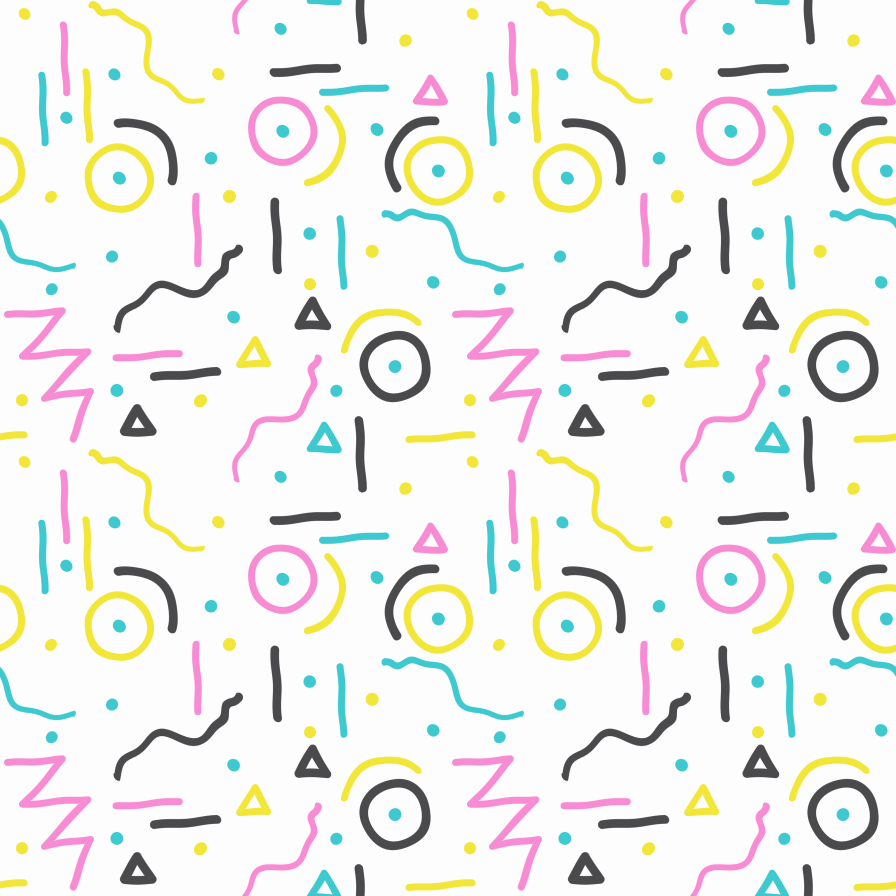
A WebGL 2 fragment shader for this pattern:

```glsl
#version 300 es
precision highp float;
// Confetti of hand-drawn strokes, rings, arcs, triangles and squiggles on white, in 2 x 2 repeats.
// Each tile is 384 units wide with y down; every motif wraps around its edges.
// Strokes are distance functions kept per ink; dots are scattered into the gaps they leave.

uniform vec2 u_resolution;
out vec4 fragColor;

const float TILE = 384.0;
const float TAU = 6.28318;

// Placements: x, y, (angle,) ink, with inks 0 yellow, 1 pink, 2 charcoal, 3 cyan
const vec3 UPRIGHT[7] = vec3[7](vec3(55.5, 51, 1), vec3(37, 93, 3), vec3(75, 90, 0),
    vec3(169, 197, 1), vec3(237, 202, 2), vec3(293, 216, 3), vec3(309, 390, 2));
const vec3 FLAT[5] = vec3[5](vec3(127, 305, 1), vec3(159, 321, 2), vec3(262, 60, 2),
    vec3(303, 77, 3), vec3(377, 375, 0));
const vec3 RING[4] = vec3[4](vec3(242, 112, 1), vec3(102, 153, 0), vec3(376, 146, 0), vec3(339, 314, 2));
const vec3 TRIANGLE[5] = vec3[5](vec3(369, 77, 1), vec3(268, 269, 2), vec3(218, 302, 0),
    vec3(278, 375, 3), vec3(118, 360, 2));
const vec4 ARC[4] = vec4[4](vec4(111, 143, -0.75, 2), vec4(255, 120, 0.28, 0),
    vec4(372, 141, -2.62, 2), vec4(333, 305, -1.92, 0));
const vec4 SQUIGGLE[4] = vec4[4](vec4(80, 3, 0.73, 0), vec4(331, 182, 0.375, 3),
    vec4(205, 214, 2.565, 2), vec4(274, 308, 2.18, 1));

vec2 hash2(vec2 p) {
    return fract(sin(vec2(dot(p, vec2(127.1, 311.7)), dot(p, vec2(269.5, 183.3)))) * 43758.5);
}

// Shortest offset from c to p on the wrapping tile
vec2 wrapOffset(vec2 p, vec2 c) {
    vec2 d = p - c;
    return d - TILE * floor(d / TILE + 0.5);
}

vec2 turn(vec2 v, float a) {
    return vec2(cos(a) * v.x + sin(a) * v.y, cos(a) * v.y - sin(a) * v.x);
}

float segment(vec2 p, vec2 a, vec2 b) {
    vec2 ab = b - a;
    return length(p - a - ab * clamp(dot(p - a, ab) / dot(ab, ab), 0.0, 1.0));
}

float triangle(vec2 p) {
    p.x = abs(p.x);
    return min(segment(p, vec2(0, -10.5), vec2(12, 10)), segment(p, vec2(0, 10), vec2(12, 10)));
}

float arc(vec2 p) {
    p.y = abs(p.y);
    float halfAngle = 1.08;
    return atan(p.y, p.x) < halfAngle ? abs(length(p) - 38.0)
        : length(p - 38.0 * vec2(cos(halfAngle), sin(halfAngle)));
}

// Height of the squiggle along its chord, with a small hook at the start
float wave(float s) {
    float hook = (s - 0.09) / 0.06;
    return -12.7 * sin(TAU * s) + 1.7 * sin(2.0 * TAU * s) - 3.2 * sin(3.0 * TAU * s) + 9.0 * exp(-hook * hook);
}

float squiggle(vec2 p) {
    float x = clamp(p.x, 0.0, 125.0), s = x / 125.0;
    float slope = (wave(s + 0.01) - wave(s - 0.01)) / 2.5;
    return length(vec2(p.x - x, (p.y - wave(s)) / sqrt(1.0 + slope * slope))) + 0.9 * s;
}

float zigzag(vec2 p) {
    float d = TILE;
    for (float i = 0.0; i < 3.0; i++) {
        float j = i + 1.0;
        vec2 left = vec2(7.0 + 10.0 * i + 2.8 * i * i, 270.0 + 35.5 * i);
        vec2 right = vec2(54.0 + 31.5 * i - 10.0 * i * i, 267.0 + 34.0 * i);
        vec2 next = vec2(7.0 + 10.0 * j + 2.8 * j * j, 270.0 + 35.5 * j);
        d = min(d, min(segment(p, left, right), segment(p, right, next)));
    }
    return d;
}

// Adds a stroke to its ink; charcoal is drawn a little bolder
void add(inout vec4 inks, float ink, float d) {
    int i = int(ink);
    inks[i] = min(inks[i], d - (i == 2 ? 3.7 : 3.0));
}

// Distance to the strokes of each ink
vec4 strokes(vec2 p) {
    vec4 inks = vec4(TILE);
    for (int i = 0; i < 7; i++)
        add(inks, UPRIGHT[i].z, segment(wrapOffset(p, UPRIGHT[i].xy), vec2(-1.2, -29), vec2(1.2, 29)));
    for (int i = 0; i < 5; i++)
        add(inks, FLAT[i].z, segment(wrapOffset(p, FLAT[i].xy), vec2(-27, 2.2), vec2(27, -2.2)));
    for (int i = 0; i < 5; i++)
        add(inks, TRIANGLE[i].z, triangle(wrapOffset(p, TRIANGLE[i].xy)));
    for (int i = 0; i < 4; i++) {
        float r = length(wrapOffset(p, RING[i].xy));
        add(inks, RING[i].z, abs(r - 26.7));
        add(inks, 3.0, r - 2.5);
        add(inks, ARC[i].w, arc(turn(wrapOffset(p, ARC[i].xy), ARC[i].z)));
        add(inks, SQUIGGLE[i].w, squiggle(turn(wrapOffset(p, SQUIGGLE[i].xy), SQUIGGLE[i].z)));
    }
    vec2 middle = vec2(40, 320);
    add(inks, 1.0, zigzag(middle + wrapOffset(p, middle)));
    return inks;
}

void main() {
    vec2 uv = gl_FragCoord.xy / u_resolution;
    vec2 p = TILE * fract(2.0 * vec2(uv.x, 1.0 - uv.y));
    p += 0.6 * sin(p.yx * TAU * 9.0 / TILE); // unsteady hand
    vec4 inks = strokes(p);

    // One dot per cell, at the candidate farthest from any stroke
    float cellSize = TILE / 5.0, gap = 10.0;
    vec2 cell = mod(floor(p / cellSize), 5.0), dotCentre = vec2(-TILE);
    for (float k = 0.0; k < 5.0; k++) {
        vec2 c = (cell + 0.12 + 0.76 * hash2(cell + 7.3 * k)) * cellSize;
        vec4 room = strokes(c);
        float nearest = min(min(room.x, room.y), min(room.z, room.w));
        if (nearest > gap) { gap = nearest; dotCentre = c; }
    }
    float dotInk = mod(cell.x + cell.y, 2.0) * 3.0;
    add(inks, dotInk, length(p - dotCentre) - 2.0 - 0.6 * hash2(cell).x);

    // Paint the inks over the paper
    float soft = 0.7 * 2.0 * TILE / u_resolution.y;
    vec4 cover = 1.0 - smoothstep(-soft, soft, inks);
    vec3 colour = vec3(0.992);
    colour = mix(colour, vec3(0.95, 0.90, 0.22), cover.x);
    colour = mix(colour, vec3(0.97, 0.55, 0.83), cover.y);
    colour = mix(colour, vec3(0.29, 0.29, 0.30), cover.z);
    colour = mix(colour, vec3(0.24, 0.79, 0.81), cover.w);
    fragColor = vec4(colour, 1.0);
}
```
